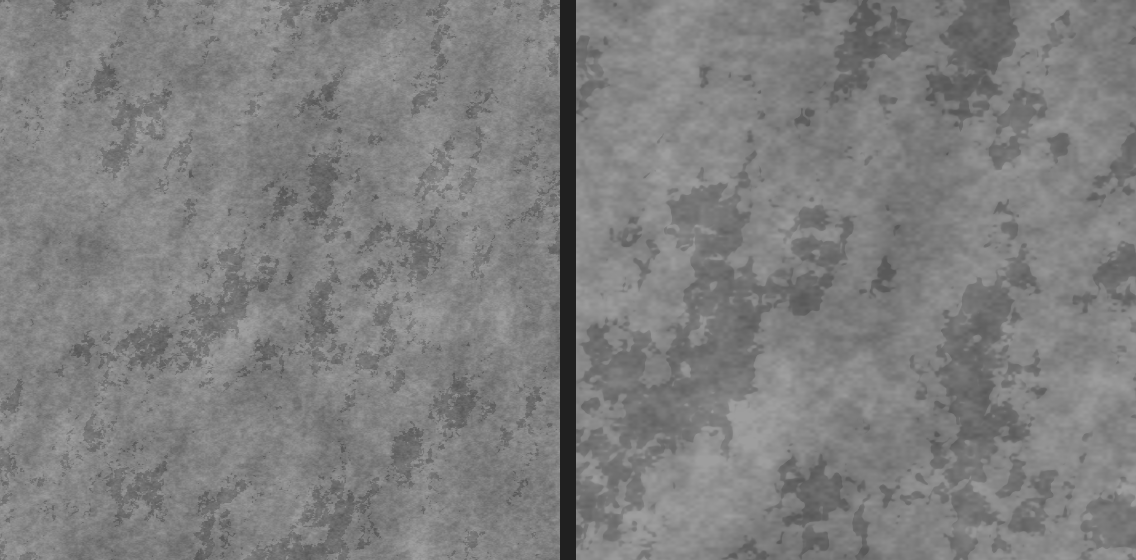
Left: the whole. Right: its middle third, enlarged.
This texture is drawn by a WebGL 1 fragment shader. Its source:

```glsl
precision highp float;
// Weathered grey stone: upright leaning blotches, ragged dark pits and fine grain.
uniform vec2 u_resolution;

#define MID_TONE 0.518
#define TONE_SPREAD 0.034
#define PIT_DEPTH 0.075
#define PIT_LEVEL -1.08
#define PIT_EDGE 0.22
#define LEAN 0.22
#define RAGGEDNESS 0.0035
#define BLOTCH_SCALE vec2(15.0, 9.0)
#define PIT_SCALE vec2(19.0, 11.0)
#define GRAIN_SCALE vec2(85.0, 125.0)

float hash(vec2 cell) {
  vec3 h = fract(cell.xyx * vec3(0.1031, 0.1030, 0.0973));
  h += dot(h, h.yzx + 33.33);
  return fract((h.x + h.y) * h.z);
}

// Smooth value noise in -1..1
float valueNoise(vec2 p) {
  vec2 cell = floor(p);
  vec2 f = fract(p);
  f = f * f * (3.0 - 2.0 * f);
  float low = mix(hash(cell), hash(cell + vec2(1.0, 0.0)), f.x);
  float high = mix(hash(cell + vec2(0.0, 1.0)), hash(cell + 1.0), f.x);
  return 2.0 * mix(low, high, f.y) - 1.0;
}

// Layered noise scaled to a standard deviation near one
float layeredNoise(vec2 p, float gain, float octaves) {
  float sum = 0.0;
  float power = 0.0;
  float weight = 1.0;
  for (int i = 0; i < 5; i++) {
    if (float(i) >= octaves) break;
    sum += weight * valueNoise(p);
    power += weight * weight;
    weight *= gain;
    p = p * 2.03 + vec2(17.3, 41.7);
  }
  return sum / (0.43 * sqrt(power));
}

void main() {
  vec2 uv = gl_FragCoord.xy / u_resolution;

  // Lean the pattern to the right and fray its outlines
  vec2 fray = vec2(valueNoise(uv * 170.0 + 7.0), valueNoise(uv * 190.0 + 61.0));
  vec2 p = uv + RAGGEDNESS * fray;
  vec2 leaning = vec2(p.x - LEAN * p.y, p.y) + 3.0;

  // Shallow diagonal bands
  vec2 along = normalize(vec2(0.8, 0.6));
  vec2 banded = vec2(dot(p, along), dot(p, vec2(-along.y, along.x))) + 5.0;

  float broad = layeredNoise(leaning * vec2(6.0, 4.0) + 23.0, 0.5, 2.0);
  float bands = layeredNoise(banded * vec2(7.0, 19.0), 0.6, 3.0);
  float blotches = layeredNoise(leaning * BLOTCH_SCALE + 91.0, 0.72, 5.0);
  float grain = layeredNoise(uv * GRAIN_SCALE + 137.0, 0.9, 3.0);
  float surface = 0.28 * broad + 0.28 * bands + 0.68 * blotches + 0.6 * grain;

  // Dark pits with crumbling edges
  float pitField = layeredNoise(leaning * PIT_SCALE + 211.0, 0.75, 5.0);
  pitField = 0.9 * pitField + 0.3 * bands + 0.25 * grain;
  float pits = 1.0 - smoothstep(PIT_LEVEL - PIT_EDGE, PIT_LEVEL + PIT_EDGE, pitField);

  float tone = MID_TONE + TONE_SPREAD * surface - PIT_DEPTH * pits;
  gl_FragColor = vec4(vec3(clamp(tone, 0.35, 0.62)), 1.0);
}
```
